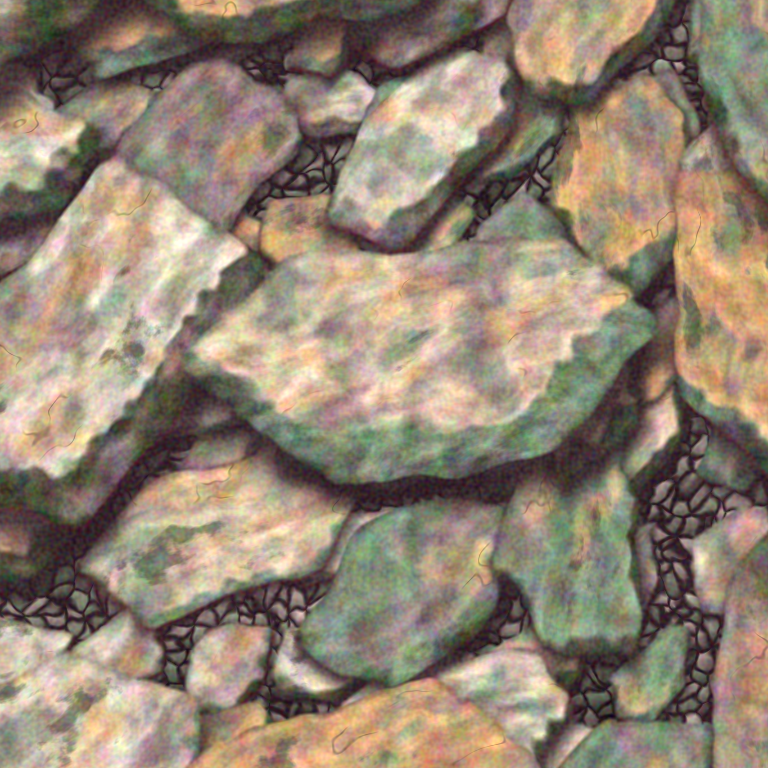
This texture is drawn by a WebGL 2 fragment shader. Its source:

```glsl
#version 300 es
precision highp float;
// A heap of weathered stones: three layers of scattered, rounded polygons are
// painted from small to large over dark gravel. Each stone has a mottled lit
// top, a shaded side below a crease, and a soft shadow cast downwards.
uniform vec2 u_resolution;
out vec4 fragColor;

const vec3 PALE  = vec3(0.87, 0.81, 0.73);
const vec3 OCHRE = vec3(0.85, 0.66, 0.47);
const vec3 GREY  = vec3(0.59, 0.51, 0.50);
const vec3 MOSS  = vec3(0.51, 0.57, 0.48);
const vec3 OLIVE = vec3(0.32, 0.32, 0.26);
const vec3 GAP   = vec3(0.19, 0.12, 0.15);
const vec3 FRINGE = vec3(0.55, 0.08, 0.20);
const int LAYERS = 3;
const int SIDES = 6;
const float SMALL_CELL = 0.14;    // spacing of the smallest stones
const float LAYER_GROWTH = 1.9;   // size ratio between layers
const vec2 HALF_SIZE = vec2(0.62, 0.39); // stone half extents, in cells
const vec2 UP = vec2(-0.30, 0.95);
const float CORNER = 0.10;        // corner rounding
const float SOFTNESS = 0.003;     // edge blur
const float GRAVEL_SCALE = 46.0;
const float TINT = 0.10;          // colour mottling on the stones
const float GRAIN = 0.12;         // coloured speckle strength

vec2 hash2(vec2 p) {
  const uint K = 1664525u;
  uvec2 v = uvec2(ivec2(floor(p))) * K + 1013904223u;
  v.x += v.y * K;
  v.y += v.x * K;
  v ^= v >> 16u;
  v.x += v.y * K;
  v.y += v.x * K;
  v ^= v >> 16u;
  return vec2(v >> 8u) / 16777215.0;
}

float corner(vec2 cell, vec2 offset) {
  float a = 6.2832 * hash2(cell).x;
  return dot(vec2(cos(a), sin(a)), offset);
}

float gradientNoise(vec2 p) {
  vec2 i = floor(p), f = p - i, e = vec2(1.0, 0.0);
  vec2 u = f * f * f * (f * (f * 6.0 - 15.0) + 10.0);
  return mix(mix(corner(i, f), corner(i + e, f - e), u.x),
             mix(corner(i + e.yx, f - e.yx), corner(i + 1.0, f - 1.0), u.x), u.y);
}

vec3 colourNoise(vec2 p) {
  return vec3(gradientNoise(p), gradientNoise(p + 71.0), gradientNoise(p + 143.0));
}

float fbm(vec2 p) {
  float sum = 0.0, amp = 0.6;
  for (int i = 0; i < 4; i++) {
    sum += amp * gradientNoise(p);
    p = mat2(1.6, 1.2, -1.2, 1.6) * p + 17.0;
    amp *= 0.5;
  }
  return sum;
}

float smoothMax(float a, float b) {
  float h = max(CORNER - abs(a - b), 0.0) / CORNER;
  return max(a, b) + 0.25 * h * h * CORNER;
}

// Distances from three points to one irregular polygon.
vec3 polygon(mat3x2 points, vec2 seed) {
  vec3 d = vec3(-9.0);
  for (int i = 0; i < SIDES; i++) {
    vec2 rnd = hash2(seed * 16.0 + float(i));
    float a = (float(i) + 0.55 * rnd.x) * 6.2832 / float(SIDES);
    vec3 s = vec2(cos(a), sin(a)) * points - mix(0.72, 1.04, rnd.y);
    d = vec3(smoothMax(d.x, s.x), smoothMax(d.y, s.y), smoothMax(d.z, s.z));
  }
  return d;
}

// Small pebbles of uneven size, lit from above.
vec3 gravel(vec2 p) {
  p += 0.5 * vec2(gradientNoise(p * 0.9), gradientNoise(p * 0.9 + 33.0));
  vec2 base = floor(p), tone = vec2(0.0), offset = vec2(0.0);
  float near = 9.0, second = 9.0;
  for (int k = 0; k < 9; k++) {
    vec2 id = base + vec2(k % 3 - 1, k / 3 - 1);
    vec2 toPoint = p - id - hash2(id);
    float d = length(toPoint);
    if (d < near) { second = near; near = d; offset = toPoint; tone = hash2(id + 91.0); }
    else second = min(second, d);
  }
  vec3 pebble = mix(mix(OLIVE, MOSS, tone.y), GREY * 1.1, tone.x) * (0.95 + 0.5 * dot(offset, UP));
  return mix(GAP, pebble, smoothstep(0.0, 0.5, second - near + 0.2 * tone.y - 0.1));
}

// Mottled surface; top is 1 on the lit face and 0 on the shaded side.
vec3 stoneColour(vec2 p, float hue, float top, float crease) {
  float broad = fbm(p * 0.7), fine = fbm(p * 3.5), stain = fbm(p + 31.0);
  float relief = fbm(p * 1.6) - fbm(p * 1.6 + vec2(0.22, -0.25));
  vec3 face = mix(PALE, OCHRE, smoothstep(0.34, 0.50, hue));
  face = mix(face, mix(GREY, MOSS, step(0.80, hue)), smoothstep(0.60, 0.70, hue));
  face = mix(face, GREY, 0.85 * smoothstep(0.0, 0.24, broad));
  face = mix(face, OCHRE, 0.65 * smoothstep(0.05, 0.28, stain));
  face = mix(face, MOSS, 0.65 * smoothstep(0.06, 0.28, -stain));
  face = mix(face, OLIVE, 0.7 * smoothstep(0.20, 0.38, -broad + 0.4 * fine));
  float crack = smoothstep(0.02, 0.0, abs(broad - 0.06)) * smoothstep(0.1, 0.3, stain);
  face *= (1.0 + 0.25 * fine + 0.45 * relief) * (1.0 - 0.25 * crack);
  face += 0.05 * crease;
  vec3 side = mix(OLIVE, mix(GREY, MOSS, step(0.5, fract(hue * 7.0))),
                  smoothstep(-0.12, 0.3, broad + 0.5 * stain + 0.5 * fract(hue * 5.0) - 0.2));
  side *= 0.97 + 0.5 * fine + 0.5 * relief;
  return mix(side, face, top);
}

void main() {
  vec2 uv = gl_FragCoord.xy / u_resolution.y;
  float edge = max(SOFTNESS, 1.0 / u_resolution.y);
  float rough = gradientNoise(uv * 38.0);
  vec2 q = uv + 0.022 * vec2(gradientNoise(uv * 8.0), gradientNoise(uv * 8.0 + 40.0))
         + 0.008 * gradientNoise(uv * 19.0 + 9.0) + 0.004 * rough;
  vec3 tint = TINT * (colourNoise(uv * 55.0) + colourNoise(uv * 24.0));
  vec3 col = gravel(q * GRAVEL_SCALE) * (0.95 + 0.6 * fbm(uv * 7.0));

  for (int layer = 0; layer < LAYERS; layer++) {
    float level = float(layer), cell = SMALL_CELL * pow(LAYER_GROWTH, level);
    for (int k = 0; k < 9; k++) {
      vec2 id = round(q / cell) + vec2(k % 3 - 1, k / 3 - 1);
      vec2 seed = id + 57.0 * (level + 1.0);
      vec2 place = hash2(seed), shape = hash2(seed + 211.0), look = hash2(seed + 503.0);
      if (look.y > 0.88 + 0.06 * level) continue;

      // Local frame: slabs lean up to the right, and stand steeper at the right.
      vec2 centre = (id + 0.45 * (place - 0.5)) * cell;
      float lean = mix(0.5, 1.3, smoothstep(0.55, 0.85, centre.x)) + 0.9 * (shape.x - 0.5);
      float c = cos(lean), s = sin(lean);
      mat2 turn = mat2(c, -s, s, c);
      vec2 size = HALF_SIZE * cell * mix(vec2(0.85, 1.05), vec2(1.08, 0.85), shape.y);
      vec2 v = q - centre, lift = UP * cell * mix(0.04, 0.18, look.y);
      vec2 local = turn * v;
      mat3x2 points = mat3x2(local / size, turn * (v - lift) / size, turn * (v + 0.5 * lift) / size);
      vec3 d = polygon(points, seed) * size.y;

      // Cast shadow, with a thin warm fringe along some rims.
      float shadow = smoothstep(0.06 * cell, -0.03 * cell, d.z);
      col = mix(col, GAP, 0.85 * shadow);
      col = mix(col, FRINGE, 0.25 * shadow * smoothstep(0.007, 0.0, d.x) * step(0.7, place.x));
      if (d.x > edge) continue;

      float bend = d.y + 0.016 * rough;
      float top = smoothstep(2.0 * edge, -2.0 * edge, bend);
      float crease = smoothstep(-0.03, 0.0, bend);
      float hue = look.x - 0.04 * level + 0.25 * (centre.x - 0.5);
      vec3 stone = stoneColour(local * vec2(8.0, 13.0) + seed * 7.3, hue, top, crease);
      stone *= 1.0 - 0.2 * smoothstep(-0.010, 0.0, d.x);
      col = mix(col, stone + tint, smoothstep(edge, -edge, d.x));
    }
  }

  col += GRAIN * colourNoise(uv * 170.0);
  fragColor = vec4(clamp(col, 0.0, 1.0), 1.0);
}
```
